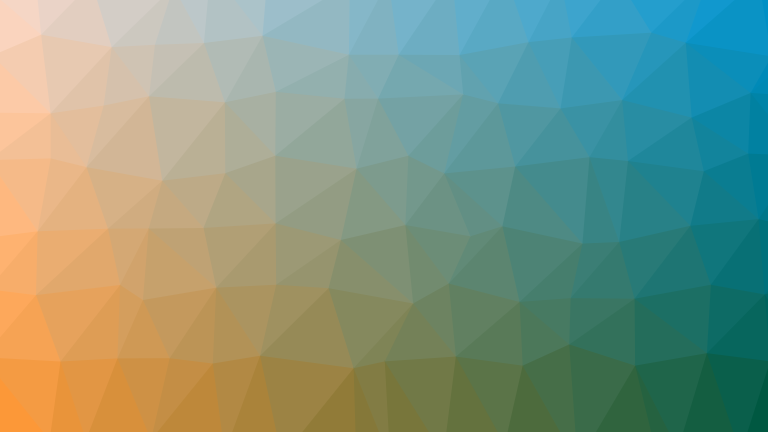
Reproduce this background procedurally as a WebGL 1 fragment shader.

```glsl
precision highp float;
// Low-poly background: a jittered grid of points is split into triangles,
// and each triangle takes one flat colour from a four-corner gradient,
// sampled at its centroid. Edges are blended by coverage.

uniform vec2 u_resolution;

const vec2 CELL = vec2(0.137, 0.1444);    // grid spacing in canvas heights
const vec2 ORIGIN = vec2(-0.039, 0.034);

vec2 hash2(vec2 p) {
  vec2 q = vec2(dot(p, vec2(127.1, 311.7)), dot(p, vec2(269.5, 183.3)));
  return fract(sin(q) * 43758.5);
}

// Jittered grid point; the lowest rows are pushed below the canvas.
vec2 gridPoint(vec2 id) {
  vec2 jitter = (hash2(id + 20.0) - 0.5) * vec2(0.09, 0.066);
  float drop = 0.08 * (1.0 - step(0.5, id.y));
  return ORIGIN + id * CELL + jitter - vec2(0.0, drop);
}

vec3 gradient(vec2 uv) {
  vec3 peach = vec3(0.99, 0.85, 0.78);
  vec3 blue = vec3(0.0, 0.58, 0.81);
  vec3 orange = vec3(1.0, 0.59, 0.20);
  vec3 green = vec3(0.0, 0.34, 0.24);
  uv = clamp(uv, 0.0, 1.0);
  return mix(mix(orange, green, uv.x), mix(peach, blue, uv.x), uv.y);
}

// Signed distance to the line a-b, positive on its left.
float leftOf(vec2 p, vec2 a, vec2 b) {
  vec2 dir = normalize(b - a);
  vec2 rel = p - a;
  return dir.x * rel.y - dir.y * rel.x;
}

// Flat colour times coverage, with the coverage itself in w.
vec4 triangle(vec2 p, vec2 a, vec2 b, vec2 c, float aspect, float pixel) {
  float d = min(leftOf(p, a, b), min(leftOf(p, b, c), leftOf(p, c, a)));
  float coverage = clamp(0.5 + d / pixel, 0.0, 1.0);
  vec2 centroid = (a + b + c) / 3.0;
  return vec4(gradient(centroid / vec2(aspect, 1.0)), 1.0) * coverage;
}

void main() {
  vec2 p = gl_FragCoord.xy / u_resolution.y;
  float aspect = u_resolution.x / u_resolution.y;
  float pixel = 1.0 / u_resolution.y;
  vec2 home = floor((p - ORIGIN) / CELL);
  vec4 sum = vec4(0.0);

  // Nearby quads, each cut along its shorter diagonal.
  for (int j = -1; j <= 1; j++) {
    for (int i = -1; i <= 1; i++) {
      vec2 id = home + vec2(float(i), float(j));
      vec2 a = gridPoint(id);
      vec2 b = gridPoint(id + vec2(1.0, 0.0));
      vec2 c = gridPoint(id + vec2(1.0, 1.0));
      vec2 d = gridPoint(id + vec2(0.0, 1.0));
      if (distance(a, c) < distance(b, d)) {
        sum += triangle(p, a, b, c, aspect, pixel);
        sum += triangle(p, a, c, d, aspect, pixel);
      } else {
        sum += triangle(p, a, b, d, aspect, pixel);
        sum += triangle(p, b, c, d, aspect, pixel);
      }
    }
  }
  gl_FragColor = vec4(sum.rgb / max(sum.w, 0.001), 1.0);
}
```
